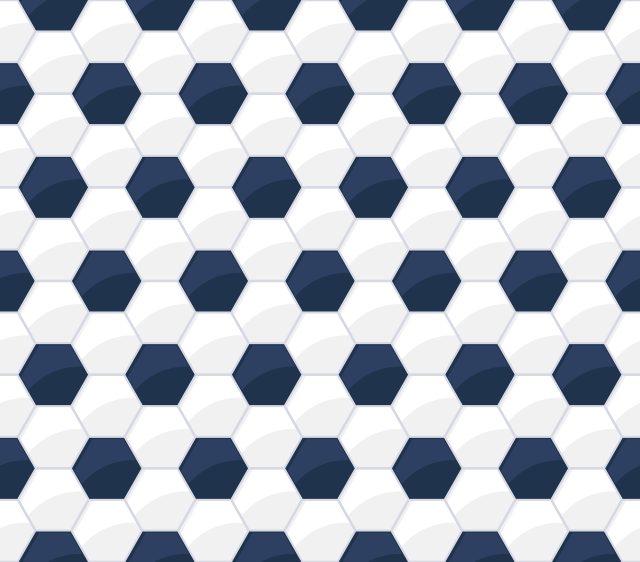
Write a WebGL 2 fragment shader that draws this pattern.

```glsl
#version 300 es
precision highp float;

#define COLUMNS 12.0
#define ROWS 9.0
#define WHITE_SEAM 0.021
#define DARK_SEAM 0.012
#define DARK_RIM 0.03
#define BEVEL 0.065
#define GLOSS_CENTER vec2(0.42, -0.95)
#define GLOSS_RADIUS 1.08

uniform vec2 u_resolution;
out vec4 fragColor;

const vec2 SLOPE = vec2(0.8660254, 0.5);   // normal of a slanted hexagon side
const vec3 SEAM = vec3(0.84, 0.85, 0.895);
const vec3 WHITE_LIGHT = vec3(1.0);
const vec3 WHITE_SHADE = vec3(0.945);
const vec3 NAVY_LIGHT = vec3(0.18, 0.25, 0.38);
const vec3 NAVY_SHADE = vec3(0.12, 0.20, 0.30);

// Offset from the nearest centre of a rectangular lattice
vec2 latticeOffset(vec2 p, vec2 origin) {
    vec2 period = vec2(2.0 * SLOPE.x, 1.0);
    return mod(p - origin + 0.5 * period, period) - 0.5 * period;
}

// Antialiased step, one pixel wide on each side at most
float edge(float threshold, float value, float px) {
    return smoothstep(-0.6 * px, 0.6 * px, value - threshold);
}

void main() {
    // One unit is the height of a hexagon
    vec2 p = gl_FragCoord.xy / u_resolution * vec2(COLUMNS * SLOPE.x, ROWS);
    float px = ROWS / u_resolution.y;

    // Nearest hexagon: even columns sit half a row higher
    vec2 even = latticeOffset(p, vec2(0.0, 0.5));
    vec2 odd = latticeOffset(p, vec2(SLOPE.x, 0.0));
    bool isEven = dot(even, even) < dot(odd, odd);
    vec2 q = isEven ? even : odd;
    float row = p.y - q.y - (isEven ? 1.5 : 0.0);
    bool isDark = mod(row + 0.5, 3.0) < 1.0;

    // Distance inward from the hexagon border
    vec2 a = abs(q);
    float border = 0.5 - max(a.y, dot(a, SLOPE));

    // Gloss above a wide arc, kept clear of the upper left side
    float gloss = edge(GLOSS_RADIUS, length(q - GLOSS_CENTER), px);
    float upperLeft = 0.5 - dot(q, vec2(-SLOPE.x, SLOPE.y));
    gloss *= edge(BEVEL, upperLeft, px);
    if (isDark) gloss *= edge(DARK_RIM, border, px);

    // Panel colour and seam
    vec3 panel = isDark ? mix(NAVY_SHADE, NAVY_LIGHT, gloss)
                        : mix(WHITE_SHADE, WHITE_LIGHT, gloss);
    float seamWidth = isDark ? DARK_SEAM : WHITE_SEAM;
    vec3 color = mix(SEAM, panel, edge(seamWidth, border, px));

    fragColor = vec4(color, 1.0);
}
```
